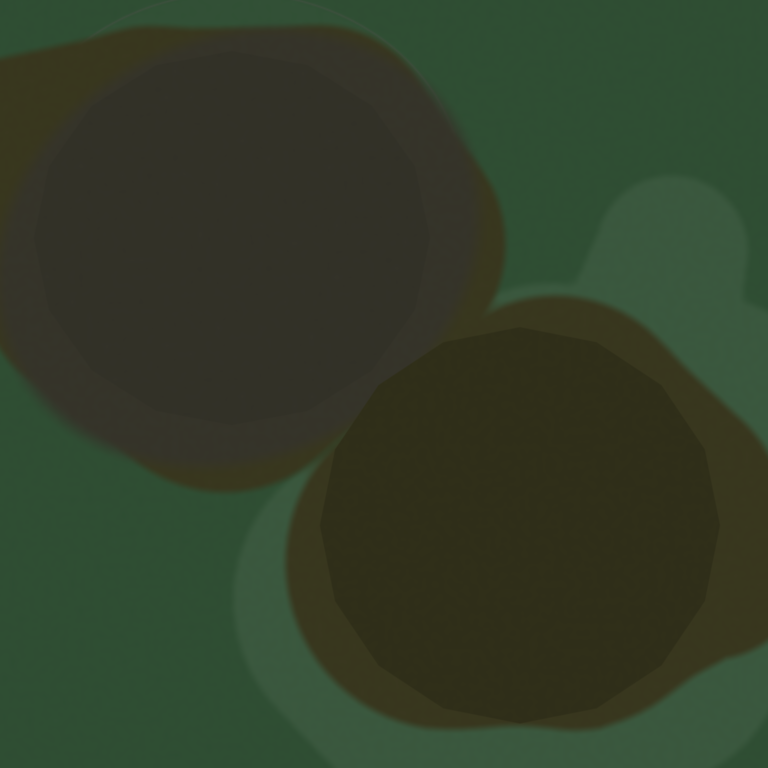
Give the GLSL for this background, as a Shadertoy shader.

```glsl
#define DEEP_GREEN vec3(0.184, 0.304, 0.200)
#define PALE_GREEN vec3(0.228, 0.343, 0.242)
#define BROWN_RIM vec3(0.220, 0.214, 0.118)
#define GREY_RING vec3(0.208, 0.202, 0.162)
#define GREY_DISC vec3(0.196, 0.192, 0.154)
#define OLIVE_DISC vec3(0.186, 0.182, 0.098)
#define ARC_GREY vec3(0.290, 0.310, 0.275)
#define SOFTNESS 0.007
#define BLEND 0.012
#define DISC_SIDES 16.0
#define GRAIN 0.004

vec2 hashGradient(vec2 cell) {
    float n = fract(sin(dot(cell, vec2(127.1, 311.7))) * 43758.5);
    return vec2(cos(n * 6.2832), sin(n * 6.2832));
}

float gradientNoise(vec2 p) {
    vec2 i = floor(p), f = fract(p);
    vec2 u = f * f * f * (f * (f * 6.0 - 15.0) + 10.0);
    vec2 e = vec2(1.0, 0.0);
    float low = mix(dot(hashGradient(i), f), dot(hashGradient(i + e), f - e), u.x);
    float high = mix(dot(hashGradient(i + e.yx), f - e.yx), dot(hashGradient(i + 1.0), f - 1.0), u.x);
    return mix(low, high, u.y);
}

float smoothUnion(float a, float b) {
    float h = max(BLEND - abs(a - b), 0.0) / BLEND;
    return min(a, b) - h * h * BLEND * 0.25;
}

// Capsule whose ends are circles: xy is the centre, z the radius
float taperedCapsule(vec2 p, vec3 a, vec3 b) {
    vec2 axis = b.xy - a.xy, q = p - a.xy;
    float h = clamp(dot(q, axis) / dot(axis, axis), 0.0, 1.0);
    return length(q - h * axis) - mix(a.z, b.z, h);
}

float ellipseDistance(vec2 p, vec2 centre, vec2 radii, float skew) {
    vec2 q = (p - centre) / radii;
    return (sqrt(dot(q, q) - skew * q.x * q.y) - 1.0) * min(radii.x, radii.y);
}

// Many-sided disc with a vertex on each axis
float facetedDisc(vec2 p, vec2 centre, vec2 radii) {
    vec2 q = (p - centre) / radii;
    float sector = 6.2832 / DISC_SIDES;
    float angle = mod(atan(q.y, q.x), sector) - 0.5 * sector;
    return (length(q) * cos(angle) - cos(0.5 * sector)) * min(radii.x, radii.y);
}

float paleShape(vec2 p) {
    vec3 left = vec3(0.508, 0.219, 0.204), base = vec3(0.625, 0.102, 0.208);
    float d = taperedCapsule(p, vec3(0.875, 0.672, 0.099), vec3(0.833, 0.518, 0.124));
    d = smoothUnion(d, taperedCapsule(p, vec3(0.716, 0.449, 0.182), vec3(0.911, 0.427, 0.189)));
    d = smoothUnion(d, taperedCapsule(p, left, base));
    return smoothUnion(d, taperedCapsule(p, base, vec3(0.833, 0.167, 0.193)));
}

float upperRim(vec2 p) {
    vec3 crownLeft = vec3(0.195, 0.818, 0.145), crownRight = vec3(0.417, 0.818, 0.146);
    vec3 right = vec3(0.482, 0.681, 0.173), bottom = vec3(0.293, 0.544, 0.182);
    float d = taperedCapsule(p, vec3(-0.026, 0.772, 0.143), crownLeft);
    d = smoothUnion(d, taperedCapsule(p, crownLeft, crownRight));
    d = smoothUnion(d, taperedCapsule(p, crownRight, right));
    d = smoothUnion(d, taperedCapsule(p, right, bottom));
    return smoothUnion(d, taperedCapsule(p, bottom, vec3(0.143, 0.648, 0.176)));
}

float lowerRim(vec2 p) {
    vec3 left = vec3(0.590, 0.267, 0.215), top = vec3(0.723, 0.427, 0.185);
    vec3 base = vec3(0.749, 0.241, 0.189);
    float d = taperedCapsule(p, left, top);
    d = smoothUnion(d, taperedCapsule(p, top, vec3(0.846, 0.323, 0.177)));
    d = smoothUnion(d, taperedCapsule(p, left, base));
    return smoothUnion(d, taperedCapsule(p, base, vec3(0.924, 0.271, 0.130)));
}

float coverage(float d, float width) {
    return 1.0 - smoothstep(-width, width, d);
}

void mainImage(out vec4 fragColor, in vec2 fragCoord) {
    vec2 p = fragCoord / iResolution.xy;
    float pixel = 1.0 / min(iResolution.x, iResolution.y);
    float soft = max(SOFTNESS, pixel);

    // Green ground and pale shapes
    vec3 color = mix(DEEP_GREEN, PALE_GREEN, coverage(paleShape(p), soft));

    // Thin arc with a faint tint inside
    float arc = ellipseDistance(p, vec2(0.306, 0.753), vec2(0.297, 0.2565), 0.0);
    color = mix(color, PALE_GREEN, 0.25 * coverage(arc, soft));
    color = mix(color, ARC_GREY, 0.5 * coverage(abs(arc) - 0.001, max(0.002, pixel)));

    // Joined brown rims
    color = mix(color, BROWN_RIM, coverage(smoothUnion(upperRim(p), lowerRim(p)), soft));

    // Grey ring and the two faceted discs
    float ring = ellipseDistance(p, vec2(0.310, 0.677), vec2(0.310, 0.281), 0.3);
    color = mix(color, GREY_RING, coverage(ring, 2.0 * soft));
    float greyDisc = facetedDisc(p, vec2(0.302, 0.690), vec2(0.258, 0.2435));
    color = mix(color, GREY_DISC, coverage(greyDisc, pixel));
    float oliveDisc = facetedDisc(p, vec2(0.677, 0.316), vec2(0.2605, 0.258));
    color = mix(color, OLIVE_DISC, coverage(oliveDisc, pixel));

    // Faint surface grain
    color += GRAIN * gradientNoise(p * 90.0);
    fragColor = vec4(color, 1.0);
}
```
